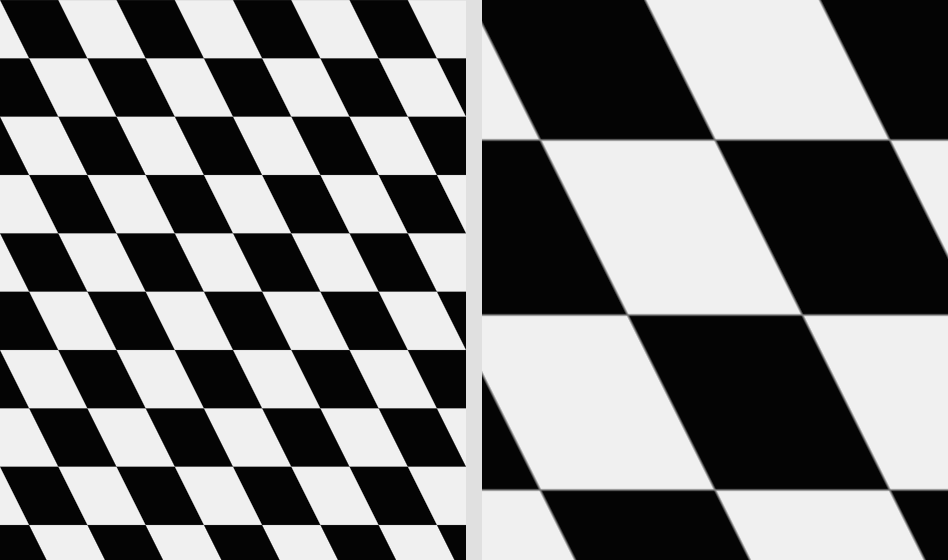
Left: the whole. Right: its middle third, enlarged.
Give the GLSL for this pattern, as a Shadertoy shader.

```glsl
#define COLUMNS 8.0
#define ROWS 9.6
#define SLANT 0.5
#define EDGE_HALF_WIDTH 0.0095
#define DARK vec3(0.016)
#define LIGHT vec3(0.94)

// Signed distance to the nearest integer: positive on [0,1], negative on [1,2]
float alternatingDistance(float t) {
    return abs(mod(t - 0.5, 2.0) - 1.0) - 0.5;
}

// Alternating +1 / -1 bands with softened borders
float bands(float t, float halfWidth) {
    return clamp(alternatingDistance(t) / halfWidth, -1.0, 1.0);
}

void mainImage(out vec4 fragColor, in vec2 fragCoord) {
    // Cell coordinates, with rows counted from the top edge
    vec2 cell = fragCoord / iResolution.xy;
    cell = vec2(cell.x, 1.0 - cell.y) * vec2(COLUMNS, ROWS);

    // Shear the columns so each square becomes a leaning parallelogram
    float column = cell.x - SLANT * cell.y;

    // Never let the edge get thinner than one pixel
    float edge = max(EDGE_HALF_WIDTH, 0.5 * COLUMNS / iResolution.x);
    float slantEdge = edge * length(vec2(1.0, SLANT));

    // The product of both band sets gives the checkerboard
    float checker = bands(column, slantEdge) * bands(cell.y, edge);
    fragColor = vec4(mix(LIGHT, DARK, 0.5 + 0.5 * checker), 1.0);
}
```
